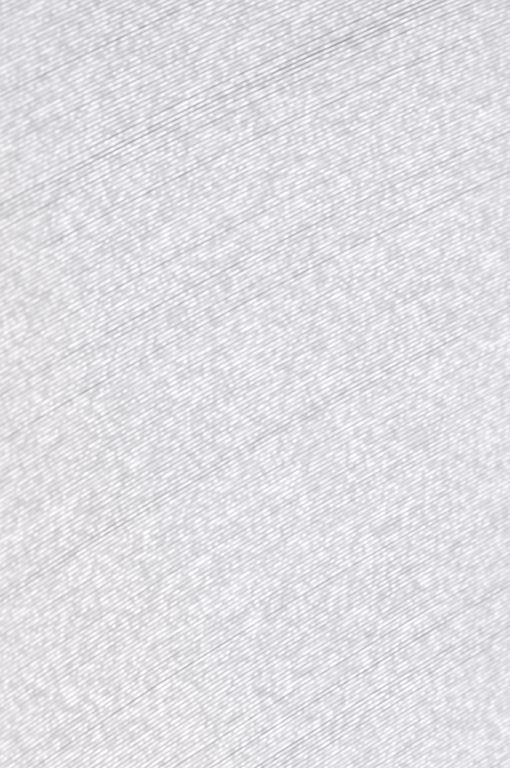
Give the GLSL for this texture, as a WebGL 2 fragment shader.

```glsl
#version 300 es
precision highp float;
// Pale silvery cloth: fine slanted threads broken into short bright glints,
// with dark gaps of varying depth and a faint upright cross weave.
// Averaged samples spread wider near the sides for a shallow depth of field.

#define THREADS 160.0      // threads per canvas height, measured upright
#define SLOPE 0.55         // rise of the threads at mid height
#define FAN 0.20           // loss of slope from bottom to top
#define GLINTS 165.0       // glint cells per canvas height, along a thread
#define GAP_DEPTH 0.135    // darkness of the gaps
#define GLINT_GAIN 0.135   // contrast of the glints
#define WEAVE_GAIN 0.05    // contrast of the upright weave
#define SIDE_BLUR 0.0036   // sample spread at the blurred sides
#define BASE_TONE 0.927    // tone of an average thread
#define SAMPLES 4          // samples per axis

uniform vec2 u_resolution;
out vec4 fragColor;

float hash(vec2 p) {
  vec3 q = fract(p.xyx * 0.1031);
  q += dot(q, q.yzx + 33.33);
  return fract((q.x + q.y) * q.z);
}

float noise(vec2 p) {
  vec2 cell = floor(p);
  vec2 f = fract(p);
  f = f * f * (3.0 - 2.0 * f);
  float low = mix(hash(cell), hash(cell + vec2(1.0, 0.0)), f.x);
  float high = mix(hash(cell + vec2(0.0, 1.0)), hash(cell + 1.0), f.x);
  return mix(low, high, f.y);
}

// Smooth noise along one thread, independent of its neighbours
float threadNoise(float along, float row) {
  float cell = floor(along);
  float f = smoothstep(0.0, 1.0, along - cell);
  return mix(hash(vec2(cell, row)), hash(vec2(cell + 1.0, row)), f);
}

// Tone of the cloth; p is centred, with the canvas height as unit
float cloth(vec2 p) {
  float slope = SLOPE - FAN * p.y;
  float along = p.x * sqrt(1.0 + slope * slope) + p.y * 0.45;
  float across = p.y - slope * p.x;
  float wobble = 0.25 * (noise(vec2(along * 9.0, across * 40.0)) - 0.5);
  float thread = across * THREADS + wobble;
  float row = floor(thread);
  float seam = floor(thread + 0.5);

  // Gaps: most are even, a few run darker over a long stretch
  float edge = abs(fract(thread) - 0.5) * 2.0;
  float gap = smoothstep(0.2, 1.0, edge);
  float depth = 0.65 + 0.35 * hash(vec2(seam, 7.0));
  float heavy = smoothstep(0.78, 1.0, hash(vec2(seam, 19.0)));
  depth += heavy * (0.25 + 0.5 * threadNoise(along * 3.0, seam + 300.0));
  depth *= 0.75 + 0.5 * threadNoise(along * 80.0, seam + 600.0);

  // Glints along each thread, and upright streaks across them
  float glint = threadNoise(along * GLINTS + 9.0 * hash(vec2(row, 3.0)), row) - 0.5;
  float weave = noise(vec2(p.x * 190.0 + p.y * 9.0, p.y * 85.0) + 200.0) - 0.5;
  float band = noise(vec2(along * 2.5, across * 40.0) + 80.0) - 0.5;

  return BASE_TONE - GAP_DEPTH * gap * depth
       + GLINT_GAIN * glint * (1.0 - 0.6 * gap)
       + WEAVE_GAIN * weave + 0.014 * band;
}

void main() {
  vec2 p = (gl_FragCoord.xy - 0.5 * u_resolution) / u_resolution.y;

  // Focus falls off on both sides of a slightly leaning upright band
  float offAxis = abs(p.x - 0.06 * p.y - 0.01);
  float blur = SIDE_BLUR * smoothstep(0.10, 0.36, offAxis);
  float spread = max(1.0 / u_resolution.y, blur);

  float tone = 0.0;
  for (int j = 0; j < SAMPLES; j++) {
    for (int i = 0; i < SAMPLES; i++) {
      vec2 offset = (vec2(i, j) + 0.5) / float(SAMPLES) - 0.5;
      tone += cloth(p + offset * spread);
    }
  }
  tone /= float(SAMPLES * SAMPLES);

  // Broad light: greyer at the top, brighter low down and to the right
  tone += 0.008 * p.x - 0.014 * p.y;
  tone -= 0.022 * smoothstep(0.28, 0.55, p.y);

  // Cool silver tint, a little warmer towards the lower left
  float cool = smoothstep(-0.5, 0.3, p.x + 0.4 * p.y);
  vec3 tint = mix(vec3(0.004, -0.003, 0.007), vec3(-0.001, -0.002, 0.016), cool);
  fragColor = vec4(clamp(vec3(tone) + tint, 0.0, 1.0), 1.0);
}
```
